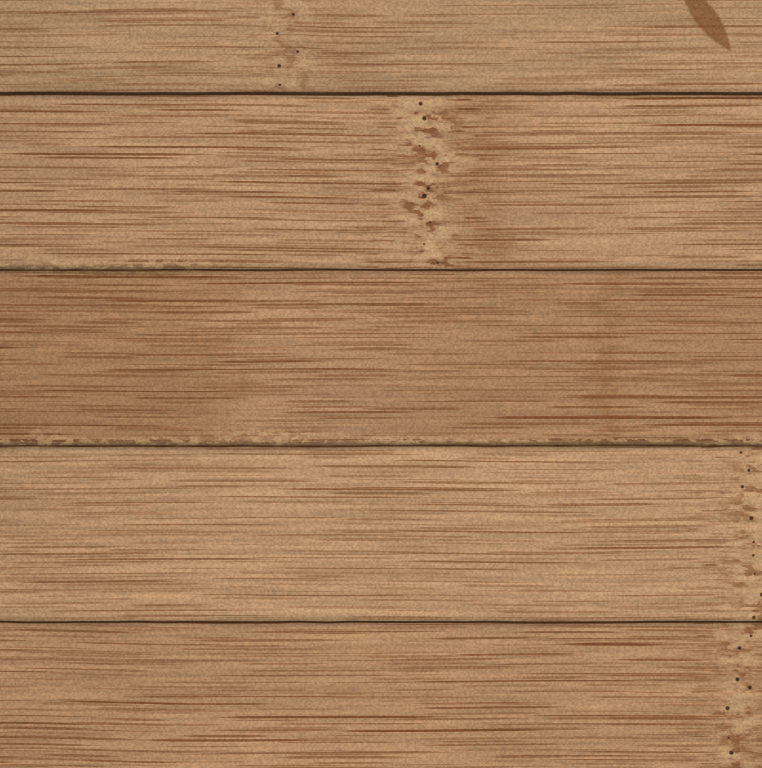
A Shadertoy shader for this texture:

```glsl
// Five weathered bamboo slats lying across the canvas, split by dark ragged seams.
// Dense tapered fibre dashes cover stretched noise; each slat may carry a pitted
// growth node, and stains, chipped edges and fine grain are laid on top.

const float SLAT_HEIGHT = 0.2293;
const float FIRST_SEAM = 0.190;
const vec3 FIBRE = vec3(0.42, 0.235, 0.12);
const vec3 STAIN = vec3(0.48, 0.31, 0.17);
const vec3 GAP = vec3(0.21, 0.135, 0.075);
const vec3 CHIP = vec3(0.77, 0.64, 0.47);

float hash(vec2 p) {
    vec3 q = fract(p.xyx * 0.1031);
    q += dot(q, q.yzx + 33.33);
    return fract((q.x + q.y) * q.z);
}

float noise(vec2 p) {
    vec2 i = floor(p), f = fract(p);
    f = f * f * (3.0 - 2.0 * f);
    return mix(mix(hash(i), hash(i + vec2(1, 0)), f.x),
               mix(hash(i + vec2(0, 1)), hash(i + vec2(1, 1)), f.x), f.y);
}

float fbm(vec2 p) {
    return 0.55 * noise(p) + 0.3 * noise(p * 2.1 + 7.3) + 0.15 * noise(p * 4.3 + 19.1);
}

// Soft bump of the given half width around zero
float band(float d, float halfWidth) {
    return exp(-d * d / (halfWidth * halfWidth));
}

// Tapered horizontal fibres: one random dash per cell of each thin row
float streaks(vec2 p, float rows, float len, float keep, float seed, float pixel) {
    float y = p.y * rows, row = floor(y);
    float x = p.x / len + 17.0 * hash(vec2(row, seed)), t = fract(x);
    vec2 cell = vec2(floor(x), row) + seed * vec2(31.0, 57.0);
    float start = 0.3 * hash(cell + 3.0), end = 0.7 + 0.3 * hash(cell + 11.0);
    float along = smoothstep(start, start + 0.15, t) * (1.0 - smoothstep(end - 0.2, end, t));
    float halfWidth = rows * mix(0.0006, 0.0017, hash(cell + 23.0)) * along;
    float d = abs(fract(y) - mix(0.35, 0.65, hash(cell + 37.0)));
    float soft = pixel * rows * 0.6;
    float line = 1.0 - smoothstep(halfWidth - soft, halfWidth + soft, d);
    return step(hash(cell + 53.0), keep) * mix(0.35, 1.0, hash(cell + 71.0)) * along * line;
}

// Small dark pits scattered up the node of a slat
float pits(vec2 p, float id, float pixel) {
    float mask = 0.0;
    for (float i = 0.0; i < 9.0; i++) {
        vec2 key = vec2(i, id * 13.0 + 5.0);
        vec2 centre = vec2(0.035 * (hash(key) - 0.5), (i + hash(key + 9.0)) / 9.0 * SLAT_HEIGHT);
        float r = mix(0.001, 0.0033, hash(key + 21.0));
        mask = max(mask, 1.0 - smoothstep(r - pixel, r + pixel, length(p - centre)));
    }
    return mask;
}

// Leaf-shaped spot along a direction
float leaf(vec2 p, vec2 dir, float halfLength, float halfWidth) {
    float t = dot(p, dir) / halfLength, across = abs(dot(p, vec2(-dir.y, dir.x)));
    return 1.0 - smoothstep(-0.004, 0.001, across - halfWidth * (1.0 - t * t));
}

void mainImage(out vec4 fragColor, in vec2 fragCoord) {
    vec2 uv = fragCoord / iResolution.xy;
    float pixel = 1.0 / iResolution.y;

    // Tone, node position and node strength of each slat, bottom to top
    vec3 tone[5] = vec3[5](vec3(0.68, 0.525, 0.385), vec3(0.715, 0.565, 0.42),
        vec3(0.675, 0.52, 0.385), vec3(0.70, 0.55, 0.41), vec3(0.69, 0.55, 0.41));
    float nodeX[5] = float[5](0.972, 0.985, 0.795, 0.562, 0.375);
    float nodeStrength[5] = float[5](0.8, 0.75, 0.0, 1.0, 0.5);
    float slat = (uv.y - FIRST_SEAM) / SLAT_HEIGHT;
    int id = int(clamp(floor(slat) + 1.0, 0.0, 4.0));
    float fid = float(id), node = nodeStrength[id], dx = uv.x - nodeX[id];

    // Mottled tone, node flanks and the uneven stains of the middle slat
    vec3 color = tone[id] * (0.96 + 0.08 * fbm(uv * vec2(4.0, 9.0) + fid * 8.0));
    color *= 0.93 + 0.14 * noise(uv * vec2(9.0, 250.0) + fid * 5.0);
    float ragged = 0.08 * (fbm(vec2(uv.x * 8.0, uv.y * 50.0)) - 0.5);
    color = mix(color, STAIN, 0.2 * node * band(dx - 0.07 + ragged, 0.04));
    float dark = 1.0 - smoothstep(0.27, 0.33, uv.x + ragged * 1.8);
    dark += band(uv.x - 0.795 + ragged, 0.014) + 0.6 * smoothstep(0.42, 0.6, uv.x + ragged);
    if (id == 2) color = mix(color, STAIN, 0.2 * dark);

    // Fibres break off raggedly around the node
    vec2 p = uv + vec2(fid * 3.7, 0.005 * noise(vec2(uv.x * 4.0, fid * 9.0)));
    p.y += 0.006 * node * band(dx, 0.035) * (noise(uv * vec2(45.0, 60.0)) - 0.5);
    float fibre = 0.85 * streaks(p, 108.0, 0.46, 0.72, 1.0, pixel);
    fibre = max(fibre, 0.68 * streaks(p + 0.013, 143.0, 0.3, 0.66, 2.0, pixel));
    fibre = max(fibre, 0.45 * streaks(p + 0.029, 205.0, 0.2, 0.7, 3.0, pixel));
    fibre *= (1.0 - 0.9 * node * band(dx + ragged, 0.035)) * (id == 1 || id == 4 ? 0.75 : 0.95);
    float flank = node * band(abs(dx) - 0.05, 0.035);
    fibre = max(fibre, 0.7 * flank * streaks(p, 170.0, 0.06, 0.75, 4.0, pixel));
    color = mix(color, FIBRE, fibre);

    // Node: pale crust, brown flecks and pits
    float crust = fbm(uv * vec2(60.0, 130.0)), core = node * band(dx + ragged * 0.7, 0.032);
    color = mix(color, CHIP, 0.65 * core * smoothstep(0.48, 0.65, crust));
    color = mix(color, FIBRE, 0.65 * core * (1.0 - smoothstep(0.27, 0.45, crust)));
    color = mix(color, GAP, 0.85 * step(0.1, node) * pits(vec2(dx, fract(slat) * SLAT_HEIGHT), fid, pixel));

    // Seams: thin uneven gap, soft shade and chipped edges on the worn ones
    float seam = clamp(floor(slat + 0.5), 0.0, 3.0);
    float d = uv.y - FIRST_SEAM - seam * SLAT_HEIGHT + 0.001 * (noise(vec2(uv.x * 28.0, seam)) - 0.5);
    float worn = seam == 1.0 ? 1.0 : seam == 2.0 ? 1.0 - smoothstep(0.1, 0.55, uv.x) : 0.1;
    float chip = smoothstep(0.4, 0.62, fbm(uv * vec2(110.0, 200.0)));
    float wide = 0.003 + 0.009 * smoothstep(0.5, 0.85, noise(vec2(uv.x * 19.0, seam * 7.0)));
    color = mix(color, vec3(0.42, 0.33, 0.22), 0.6 * worn * band(d - 0.003, 0.004));
    float patchy = band(d - 0.014, 0.009) * band(uv.x - 0.36, 0.09) * step(0.9, worn);
    color = mix(color, CHIP, chip * max(0.65 * worn * band(d - 0.007, wide), 0.6 * patchy));
    color *= 1.0 - 0.2 * band(d, 0.005);
    float gapWidth = seam == 3.0 ? 0.0018 : 0.0009;
    float gap = 1.0 - smoothstep(gapWidth - 0.5 * pixel, gapWidth + pixel, abs(d));
    color = mix(color, GAP, gap * (0.9 - 0.5 * worn * noise(uv * vec2(60.0, 20.0))));

    // Leaf stain, fine grain and a slight fall-off to the left
    color = mix(color, STAIN, 0.7 * leaf(uv - vec2(0.926, 0.978), vec2(0.6, -0.8), 0.058, 0.016));
    color *= 0.92 + 0.16 * noise(uv * vec2(400.0, 470.0));
    fragColor = vec4(color * mix(0.97, 1.01, smoothstep(0.0, 0.35, uv.x)), 1.0);
}
```
